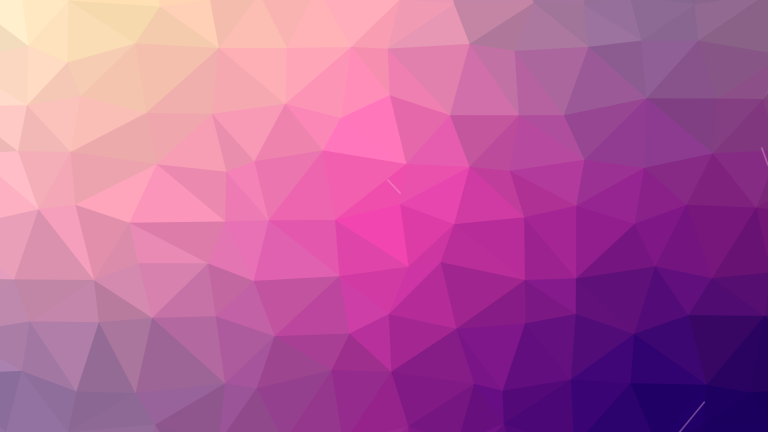
Write a Shadertoy shader that draws this background.

```glsl
// Low-poly mesh of flat triangles, from cream through hot pink to deep indigo.

const vec2  MESH_CELLS   = vec2(12.4, 7.85);   // cells across the canvas
const vec2  MESH_ORIGIN  = vec2(0.434, 0.50);  // lattice point near the glow
const vec2  JITTER       = vec2(0.30, 0.23);   // vertex offset, in cells
const float FACET_SHADE  = 0.05;               // random brightness per facet
const float LOW_LEVEL    = 0.10;               // heights of the three ramps
const float MIDDLE_LEVEL = 0.50;
const float HIGH_LEVEL   = 0.93;
const float CRACK_WIDTH  = 0.0012;
const vec3  CRACK_COLOR  = vec3(0.95, 0.72, 0.85);

// Left-to-right colour ramps
const int STOPS = 7;
const vec3 HIGH_RAMP[STOPS] = vec3[STOPS](
    vec3(0.99, 0.90, 0.77), vec3(0.97, 0.85, 0.68), vec3(0.99, 0.74, 0.70),
    vec3(0.98, 0.62, 0.70), vec3(0.71, 0.49, 0.63), vec3(0.55, 0.42, 0.59),
    vec3(0.54, 0.38, 0.52));
const vec3 MIDDLE_RAMP[STOPS] = vec3[STOPS](
    vec3(0.97, 0.65, 0.74), vec3(0.97, 0.60, 0.71), vec3(0.92, 0.44, 0.70),
    vec3(0.99, 0.28, 0.71), vec3(0.77, 0.19, 0.62), vec3(0.54, 0.10, 0.54),
    vec3(0.49, 0.09, 0.48));
const vec3 LOW_RAMP[STOPS] = vec3[STOPS](
    vec3(0.57, 0.45, 0.64), vec3(0.56, 0.41, 0.58), vec3(0.59, 0.30, 0.57),
    vec3(0.58, 0.13, 0.54), vec3(0.36, 0.04, 0.49), vec3(0.14, 0.00, 0.42),
    vec3(0.10, 0.00, 0.35));

// Faint cracks, each from xy to zw
const int CRACKS = 3;
const vec4 CRACK_ENDS[CRACKS] = vec4[CRACKS](
    vec4(0.885, 0.000, 0.917, 0.069),
    vec4(0.505, 0.583, 0.521, 0.553),
    vec4(0.992, 0.657, 1.000, 0.618));

vec2 hash2(vec2 p) {
    vec3 q = fract(p.xyx * vec3(0.1031, 0.1030, 0.0973));
    q += dot(q, q.yzx + 33.33);
    return fract((q.xx + q.yz) * q.zy);
}

vec2 meshVertex(vec2 id) {
    return id + JITTER * (2.0 * hash2(id + 50.0) - 1.0);
}

vec3 sampleRamp(vec3 ramp[STOPS], float x) {
    float t = clamp(x, 0.0, 1.0) * float(STOPS - 1);
    int i = min(int(t), STOPS - 2);
    return mix(ramp[i], ramp[i + 1], t - float(i));
}

vec3 colorField(vec2 uv) {
    float lower = clamp((uv.y - LOW_LEVEL) / (MIDDLE_LEVEL - LOW_LEVEL), 0.0, 1.0);
    float upper = clamp((uv.y - MIDDLE_LEVEL) / (HIGH_LEVEL - MIDDLE_LEVEL), 0.0, 1.0);
    vec3 color = mix(sampleRamp(LOW_RAMP, uv.x), sampleRamp(MIDDLE_RAMP, uv.x), lower);
    return mix(color, sampleRamp(HIGH_RAMP, uv.x), upper);
}

// Signed distance to the line a-b, positive on its left
float edgeDistance(vec2 p, vec2 a, vec2 b) {
    vec2 e = b - a, r = p - a;
    return (e.x * r.y - e.y * r.x) / length(e);
}

// Flat facet colour in rgb, weighted by its smooth coverage in a
vec4 facet(vec2 p, vec2 a, vec2 b, vec2 c, float pixel) {
    float inside = min(edgeDistance(p, a, b),
                   min(edgeDistance(p, b, c), edgeDistance(p, c, a)));
    float coverage = clamp(0.5 + inside / pixel, 0.0, 1.0);
    if (coverage <= 0.0) return vec4(0.0);
    vec2 center = (a + b + c) / 3.0;
    float shade = 1.0 + FACET_SHADE * (2.0 * hash2(center * 17.0 + 300.0).x - 1.0);
    vec3 color = colorField(center / MESH_CELLS + MESH_ORIGIN) * shade;
    return vec4(color, 1.0) * coverage;
}

float segmentDistance(vec2 p, vec2 a, vec2 b) {
    vec2 r = p - a, e = b - a;
    return length(r - e * clamp(dot(r, e) / dot(e, e), 0.0, 1.0));
}

void mainImage(out vec4 fragColor, in vec2 fragCoord) {
    vec2 uv = fragCoord / iResolution.xy;
    vec2 p = (uv - MESH_ORIGIN) * MESH_CELLS;
    float pixel = MESH_CELLS.y / iResolution.y;

    // Split each nearby jittered cell along its shorter diagonal
    vec4 sum = vec4(0.0);
    for (int y = -1; y <= 1; y++)
    for (int x = -1; x <= 1; x++) {
        vec2 id = floor(p) + vec2(x, y);
        vec2 a = meshVertex(id);
        vec2 b = meshVertex(id + vec2(1, 0));
        vec2 c = meshVertex(id + vec2(1, 1));
        vec2 d = meshVertex(id + vec2(0, 1));
        if (distance(a, c) < distance(b, d))
            sum += facet(p, a, b, c, pixel) + facet(p, a, c, d, pixel);
        else
            sum += facet(p, a, b, d, pixel) + facet(p, b, c, d, pixel);
    }
    vec3 color = sum.rgb / max(sum.a, 0.001);

    // Hairline cracks
    vec2 aspect = vec2(iResolution.x / iResolution.y, 1.0);
    for (int i = 0; i < CRACKS; i++) {
        vec4 ends = CRACK_ENDS[i];
        float dist = segmentDistance(uv * aspect, ends.xy * aspect, ends.zw * aspect);
        float line = 1.0 - smoothstep(0.0, CRACK_WIDTH + 1.0 / iResolution.y, dist);
        color = mix(color, CRACK_COLOR, 0.4 * line);
    }
    fragColor = vec4(color, 1.0);
}
```
